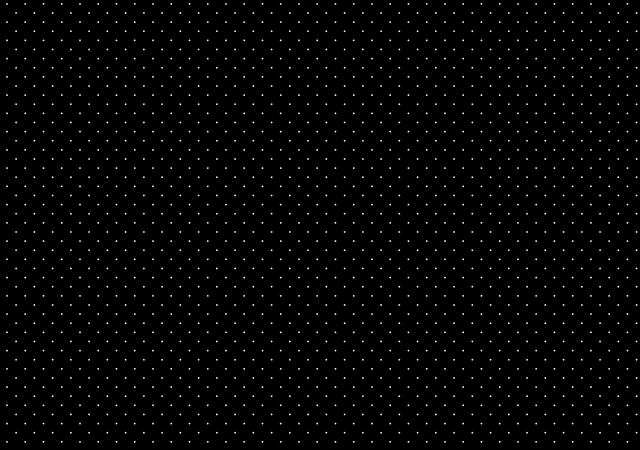
Give the GLSL for this pattern, as a WebGL 1 fragment shader.

```glsl
precision highp float;
// Tiny pale dots on black, set in a staggered (quincunx) grid.
// Each square cell holds one dot at its corners and one at its centre;
// the nearer of the two lattices gives the distance to the dot edge.

uniform vec2 u_resolution;

// Lengths are fractions of the canvas height.
#define CELLS_DOWN 24.66
#define FIRST_DOT vec2(0.01556, 0.00861)
#define DOT_RADIUS 0.00189
#define DOT_COLOR vec3(0.95)
#define GROUND_COLOR vec3(0.0)

// Distance, in cells, to the nearest point of a unit square lattice.
float latticeDistance(vec2 cell) {
  return length(fract(cell + 0.5) - 0.5);
}

void main() {
  // Position measured from the upper left corner
  vec2 fromTop = vec2(gl_FragCoord.x, u_resolution.y - gl_FragCoord.y);
  vec2 cell = (fromTop / u_resolution.y - FIRST_DOT) * CELLS_DOWN;

  // Two interleaved lattices, half a cell apart
  float nearest = min(latticeDistance(cell), latticeDistance(cell + 0.5));

  // Edge softened over one pixel
  float edgePixels = (DOT_RADIUS - nearest / CELLS_DOWN) * u_resolution.y;
  float coverage = clamp(edgePixels + 0.5, 0.0, 1.0);

  gl_FragColor = vec4(mix(GROUND_COLOR, DOT_COLOR, coverage), 1.0);
}
```
